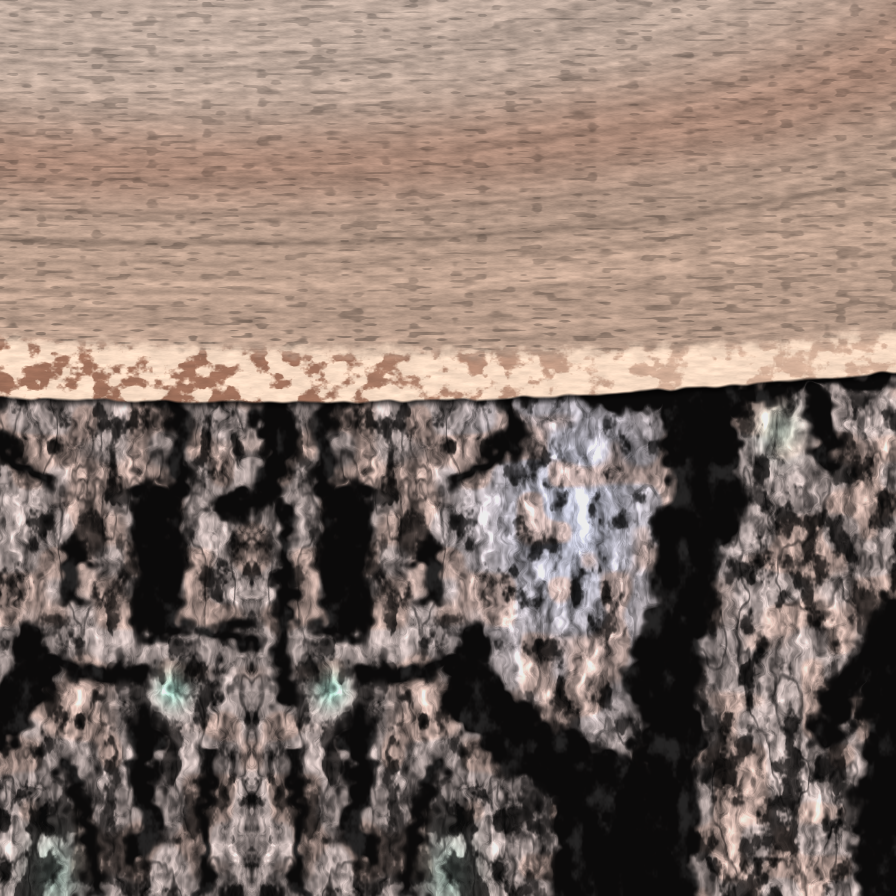
This texture is drawn by a Shadertoy shader. Its source:

```glsl
// A sawn trunk: elliptical growth rings above a pale, crumbly rim, with rugged bark below.
// Fissures are noise-warped capsules; the left bark is folded about a vertical axis,
// and stretched value noise supplies the wood grain, fibres, pits and lichen.

float hash(vec2 p) {
    return fract(sin(dot(p, vec2(127.1, 311.7))) * 43758.5453);
}

float noise(vec2 p) {
    vec2 i = floor(p), f = fract(p);
    f = f * f * (3.0 - 2.0 * f);
    return mix(mix(hash(i), hash(i + vec2(1, 0)), f.x),
               mix(hash(i + vec2(0, 1)), hash(i + vec2(1, 1)), f.x), f.y);
}

float fbm(vec2 p) {
    float sum = 0.0, amp = 0.53;
    for (int i = 0; i < 4; i++) {
        sum += amp * noise(p);
        p = p * 2.03 + 17.3;
        amp *= 0.5;
    }
    return sum;
}

float capsule(vec2 p, vec2 a, vec2 b, float radius) {
    vec2 ab = b - a;
    float t = clamp(dot(p - a, ab) / dot(ab, ab), 0.0, 1.0);
    return length(p - a - ab * t) - radius;
}

float glow(vec2 p, vec2 centre, vec2 size) {
    vec2 d = (p - centre) / size;
    return exp(-dot(d, d));
}

// Fissures shared by both halves of the folded bark
float foldedFissures(vec2 q) {
    float d = capsule(q, vec2(0.091, 0.56), vec2(0.083, 0.447), 0.011);
    d = min(d, capsule(q, vec2(0.293, 0.56), vec2(0.286, 0.495), 0.010));
    d = min(d, capsule(q, vec2(0.286, 0.495), vec2(0.235, 0.463), 0.009));
    d = min(d, capsule(q, vec2(0.108, 0.425), vec2(0.100, 0.31), 0.026));
    d = min(d, capsule(q, vec2(0.19, 0.38), vec2(0.20, 0.34), 0.012));
    d = min(d, capsule(q, vec2(0.246, 0.29), vec2(0.25, 0.27), 0.017));
    d = min(d, capsule(q, vec2(0.12, 0.25), vec2(0.22, 0.255), 0.010));
    d = min(d, capsule(q, vec2(0.24, 0.25), vec2(0.275, 0.19), 0.024));
    d = min(d, capsule(q, vec2(0.115, 0.20), vec2(0.12, 0.05), 0.010));
    d = min(d, capsule(q, vec2(0.055, 0.16), vec2(0.05, 0.00), 0.006));
    return min(d, capsule(q, vec2(0.205, 0.14), vec2(0.175, 0.01), 0.008));
}

// Fissures in the centre column and in the large right-hand plates
float openFissures(vec2 p) {
    float d = capsule(p, vec2(0.31, 0.56), vec2(0.303, 0.45), 0.015);
    d = min(d, capsule(p, vec2(0.303, 0.45), vec2(0.25, 0.43), 0.011));
    d = min(d, capsule(p, vec2(0.318, 0.43), vec2(0.318, 0.23), 0.008));
    d = min(d, capsule(p, vec2(0.235, 0.30), vec2(0.28, 0.29), 0.007));
    d = min(d, capsule(p, vec2(0.66, 0.56), vec2(0.82, 0.56), 0.016));
    d = min(d, capsule(p, vec2(0.775, 0.54), vec2(0.785, 0.42), 0.043));
    d = min(d, capsule(p, vec2(0.78, 0.42), vec2(0.75, 0.25), 0.034));
    d = min(d, capsule(p, vec2(0.745, 0.25), vec2(0.74, -0.02), 0.036));
    d = min(d, capsule(p, vec2(0.53, 0.21), vec2(0.67, 0.12), 0.034));
    d = min(d, capsule(p, vec2(0.692, 0.07), vec2(0.692, -0.1), 0.078));
    d = min(d, capsule(p, vec2(0.82, 0.562), vec2(1.0, 0.583), 0.010));
    d = min(d, capsule(p, vec2(0.91, 0.55), vec2(0.925, 0.48), 0.012));
    d = min(d, capsule(p, vec2(0.99, 0.32), vec2(0.93, 0.18), 0.017));
    return min(d, capsule(p, vec2(1.0, 0.30), vec2(0.99, 0.02), 0.028));
}

vec3 bark(vec2 p) {
    vec2 q = vec2(abs(p.x - 0.281), p.y);
    vec2 warp = vec2(fbm(q * 22.0), fbm(q * 22.0 + 40.0)) - 0.5;
    warp += 0.5 * (vec2(noise(q * 95.0), noise(q * 95.0 + 9.0)) - 0.5);
    warp *= 0.036;
    float d = min(foldedFissures(q + warp), openFissures(p + warp));

    // Fibres, pits and broad tone of the plates
    float fibre = fbm(vec2(q.x * 110.0, q.y * 34.0) + warp * 60.0);
    float rough = fbm(q * vec2(58.0, 36.0) + 5.0);
    float fine = noise(q * vec2(260.0, 120.0));
    float pale = glow(p, vec2(0.64, 0.42), vec2(0.11, 0.17));
    float right = smoothstep(0.77, 0.85, p.x);
    float worn = smoothstep(0.30, 0.05, p.y) + glow(q, vec2(0.20, 0.36), vec2(0.06, 0.07));
    float tone = 0.50 + 0.20 * pale + 0.08 * right + 0.95 * (fibre - 0.5)
               + 0.55 * (rough - 0.5) + 0.22 * (fine - 0.5);
    float pit = smoothstep(0.31, 0.46, rough + 0.07 * pale - 0.07 * worn);
    float crease = smoothstep(0.0, 0.055, abs(fbm(q * vec2(30.0, 14.0) + 3.0) - 0.46));
    tone *= mix(0.30, 1.0, pit) * mix(0.55, 1.0, max(crease, 0.8 * pale));
    tone *= 0.65 + 0.35 * smoothstep(0.0, 0.03, d);
    tone += 0.13 * exp(-pow((d - 0.012) / 0.007, 2.0));

    vec3 tint = mix(vec3(1.08, 0.99, 0.97), vec3(1.02, 1.03, 1.12), pale);
    tint = mix(tint, vec3(1.14, 0.96, 0.89), 0.7 * smoothstep(0.5, 0.7, noise(q * 32.0)));
    float lichen = glow(q, vec2(0.088, 0.23), vec2(0.018, 0.02))
                 + 0.6 * glow(q, vec2(0.22, 0.02), vec2(0.03, 0.05))
                 + 0.5 * glow(p, vec2(0.87, 0.52), vec2(0.025, 0.03));
    tint = mix(tint, vec3(0.95, 1.18, 1.10), min(lichen, 1.0));
    vec3 plate = clamp(tint * (tone + 0.12 * lichen), 0.04, 0.93);
    vec3 hollow = vec3(0.045, 0.04, 0.04) + 0.10 * smoothstep(0.55, 0.8, rough);
    return mix(hollow, plate, smoothstep(-0.004, 0.007, d));
}

vec3 wood(vec2 p, float rim) {
    float wobble = 0.012 * (fbm(p * vec2(5.0, 9.0)) - 0.5);
    float r = length(vec2((p.x - 0.22) * 0.28, p.y - 1.08)) + wobble;
    float rings = fbm(vec2(r * 150.0, p.x * 1.5));
    float grain = fbm(p * vec2(70.0, 240.0));
    float dash = smoothstep(0.66, 0.84, noise(p * vec2(65.0, 290.0)));

    // Heartwood bands, dark growth lines and short pores
    vec3 col = mix(vec3(0.75, 0.67, 0.62), vec3(0.73, 0.62, 0.55), smoothstep(0.1, 0.4, r));
    col = mix(col, vec3(0.64, 0.49, 0.42), 0.65 * exp(-pow((r - 0.265) / 0.045, 2.0)));
    col *= 1.0 + 0.32 * (rings - 0.5) + 0.36 * (grain - 0.5);
    float lines = exp(-pow((r - 0.352) / 0.003, 2.0)) + 0.7 * exp(-pow((r - 0.318) / 0.003, 2.0));
    col *= 1.0 - 0.22 * lines * (0.4 + rings);
    col *= 1.0 - dash * (0.18 + 0.20 * smoothstep(0.42, 0.48, r) * (1.0 - p.x));

    // Crumbly cream rim
    float crumbs = fbm(p * vec2(62.0, 75.0) + 12.0);
    float brown = smoothstep(0.53, 0.36, crumbs) * mix(0.85, 0.35, smoothstep(0.3, 0.8, p.x));
    vec3 cream = mix(vec3(0.96, 0.85, 0.76), vec3(0.55, 0.36, 0.28), brown);
    cream *= 0.92 + 0.2 * grain;
    float width = mix(0.066, 0.044, p.x) + 0.022 * (crumbs - 0.5);
    return mix(cream, col, smoothstep(width - 0.012, width + 0.008, rim));
}

void mainImage(out vec4 fragColor, in vec2 fragCoord) {
    vec2 p = fragCoord / iResolution.xy;
    float edge = 0.551 + 0.07 * (p.x - 0.3) * (p.x - 0.3);
    float rim = p.y - edge + 0.004 * (noise(p * 60.0) - 0.5);
    vec3 below = bark(p) * mix(0.3, 1.0, smoothstep(0.0, 0.010, -rim));
    vec3 col = mix(below, wood(p, rim), smoothstep(-0.002, 0.002, rim));
    fragColor = vec4(clamp(col, 0.0, 1.0), 1.0);
}
```
